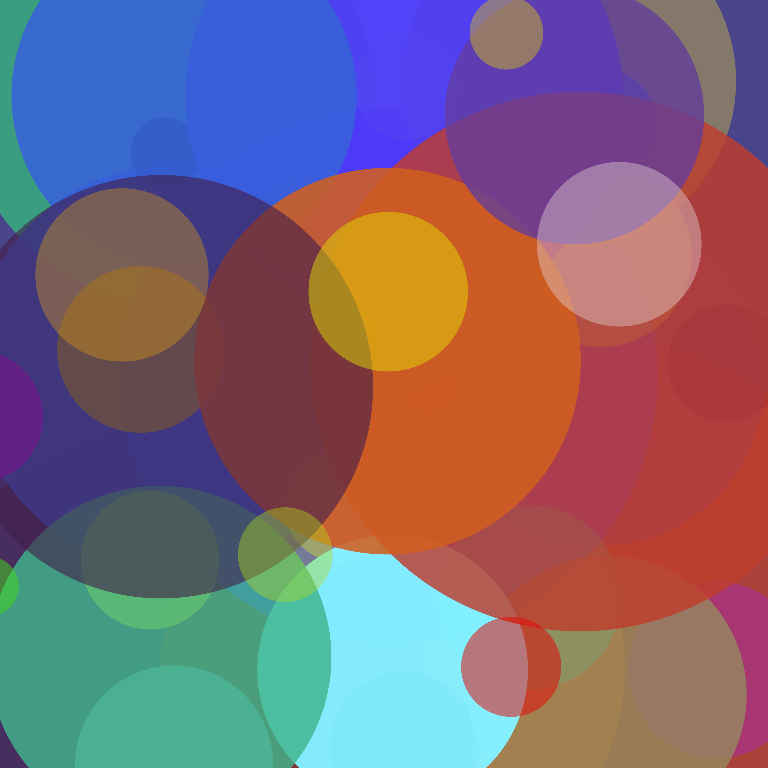
A Shadertoy shader for this background:

```glsl
const int CELLS = 9;

// Disc families on a 3 by 3 grid, bottom row first: rgb colour, radius
const vec4 FAMILY[CELLS] = vec4[](
    vec4(0.24, 0.72, 0.52, 0.23), vec4(0.52, 0.97, 1.00, 0.17), vec4(0.60, 0.54, 0.36, 0.18),
    vec4(0.27, 0.13, 0.28, 0.29), vec4(0.84, 0.35, 0.12, 0.24), vec4(0.73, 0.26, 0.17, 0.34),
    vec4(0.20, 0.36, 0.86, 0.23), vec4(0.30, 0.22, 0.96, 0.28), vec4(0.38, 0.24, 0.62, 0.17)
);

float hash(float n) {
    return fract(sin(n * 127.1) * 43758.5453);
}

vec2 hash2(float n) {
    return vec2(hash(n), hash(n + 0.37));
}

vec3 hash3(float n) {
    return vec3(hash2(n), hash(n + 0.71));
}

// Dark colours are sheer, bright ones nearly solid
float density(vec3 col) {
    return mix(0.5, 1.0, max(col.r, max(col.g, col.b)));
}

// Blends a translucent disc over the colour below it
vec3 paintDisc(vec3 below, vec2 p, vec2 centre, float radius, vec4 paint, float edge) {
    float cover = clamp((radius - length(p - centre)) / edge + 0.5, 0.0, 1.0);
    return mix(below, paint.rgb, cover * paint.a);
}

// Large discs, one per grid cell, in a shuffled order; shift moves the families up
vec3 paintFamilies(vec3 col, vec2 p, float seed, int shift, float scale, float opacity, float edge) {
    for (int i = 0; i < CELLS; i++) {
        int cell = (i * 4 + 7) % CELLS;
        float id = seed + float(cell);
        vec4 family = FAMILY[(cell + shift) % CELLS];
        vec2 grid = vec2(cell % 3, cell / 3) - 1.0;
        vec2 centre = 0.5 + grid * vec2(0.27, 0.38) + (hash2(id) - 0.5) * 0.06;
        float radius = family.w * scale * mix(0.95, 1.05, hash(id + 0.53));
        vec3 tint = family.rgb + (hash3(id + 0.19) - 0.5) * 0.06;
        float alpha = opacity * density(family.rgb);
        col = paintDisc(col, p, centre, radius, vec4(tint, alpha), edge);
    }
    return col;
}

// Smaller vivid veils along a jittered spiral
vec3 paintVeils(vec3 col, vec2 p, float seed, int count, float opacity, float edge) {
    for (int i = 0; i < count; i++) {
        float id = seed + float(i);
        float turn = 2.4 * float(i) + seed;
        float reach = 0.58 * sqrt((float(i) + 0.5) / float(count));
        vec2 centre = 0.5 + reach * vec2(cos(turn), sin(turn)) + (hash2(id) - 0.5) * 0.12;
        float radius = mix(0.03, 0.13, hash(id + 0.53));
        float alpha = opacity * mix(0.4, 1.0, hash(id + 0.83));
        vec3 vivid = 0.9 * smoothstep(0.15, 0.85, hash3(id + 0.19));
        col = paintDisc(col, p, centre, radius, vec4(vivid, alpha), edge);
    }
    return col;
}

void mainImage(out vec4 fragColor, in vec2 fragCoord) {
    float pixel = 1.0 / iResolution.y;
    float edge = 0.4 * pixel;
    vec2 p = fragCoord * pixel;
    vec3 col = vec3(0.29, 0.27, 0.54);

    // Buried layers
    col = paintFamilies(col, p, 11.0, 3, 1.2, 0.95, edge);
    col = paintVeils(col, p, 31.0, 16, 0.9, edge);

    // Dominant discs and the veils on top of them
    col = paintFamilies(col, p, 53.0, 0, 1.0, 0.95, edge);
    col = paintVeils(col, p, 71.0, 7, 0.72, edge);

    fragColor = vec4(col, 1.0);
}
```
